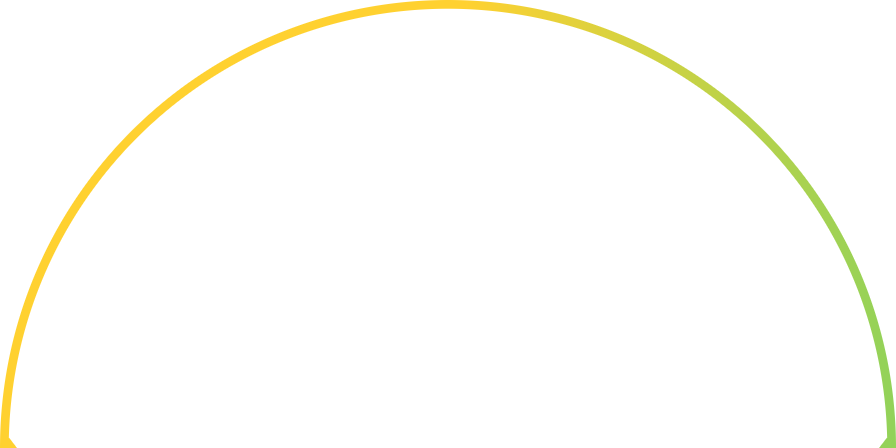
Give the GLSL for this background, as a Shadertoy shader.

```glsl
#define OUTER_RADIUS 1.0
#define RING_WIDTH 0.0195
#define FOOT_INNER_X 0.962
#define FOOT_SLOPE 0.77
#define BLEND_START 0.04
#define BLEND_END 1.0
#define PAPER vec3(1.0)
#define YELLOW vec3(1.0, 0.82, 0.19)
#define GREEN vec3(0.57, 0.825, 0.35)

// Distance to a half ring centred on the bottom edge
float ringDistance(vec2 p) {
    float middleRadius = OUTER_RADIUS - 0.5 * RING_WIDTH;
    return abs(length(p) - middleRadius) - 0.5 * RING_WIDTH;
}

// Distance to the slanted wedge at each foot, kept inside the outer circle
float footDistance(vec2 p) {
    float slant = FOOT_INNER_X + FOOT_SLOPE * p.y - abs(p.x);
    slant /= length(vec2(1.0, FOOT_SLOPE));
    return max(slant, length(p) - OUTER_RADIUS);
}

void mainImage(out vec4 fragColor, in vec2 fragCoord) {
    // Canvas height is one unit; the origin is the bottom centre
    vec2 p = (fragCoord - vec2(0.5 * iResolution.x, 0.0)) / iResolution.y;
    float pixel = 1.0 / iResolution.y;

    // Smooth coverage of the joined shapes
    float shape = min(ringDistance(p), footDistance(p));
    float coverage = clamp(0.5 - shape / pixel, 0.0, 1.0);

    // Horizontal blend along the right half of the arc
    float blend = clamp((p.x - BLEND_START) / (BLEND_END - BLEND_START), 0.0, 1.0);
    vec3 arcColor = mix(YELLOW, GREEN, blend);

    fragColor = vec4(mix(PAPER, arcColor, coverage), 1.0);
}
```
